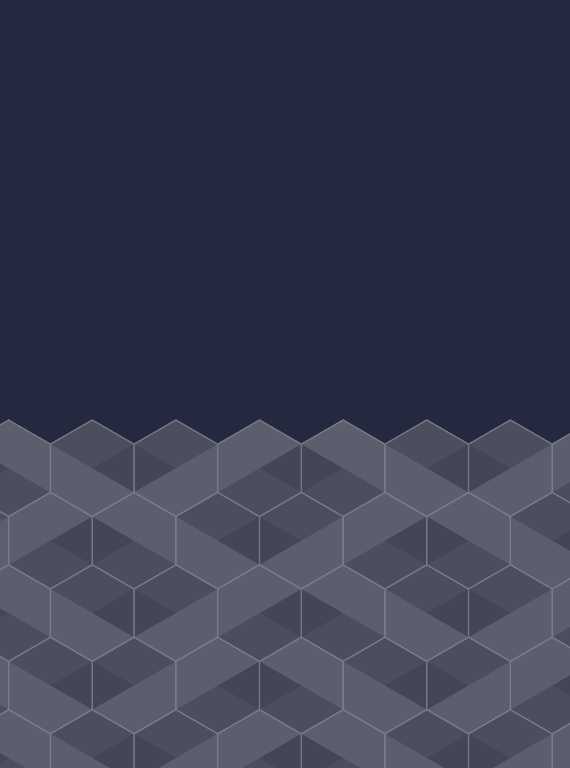
This background is drawn by a Shadertoy shader. Its source:

```glsl
// Slate hexagon lattice with woven light and dark facets under a plain navy field.

#define HEX_SIDE 0.06287
#define FIRST_CENTER vec2(0.0112, 0.3903)
#define LINE_HALF_WIDTH 0.00095
#define LINE_STRENGTH 0.8
#define NAVY vec3(0.143, 0.161, 0.246)
#define FACET_LIGHT vec3(0.360, 0.370, 0.427)
#define FACET_MID vec3(0.298, 0.306, 0.363)
#define FACET_DARK vec3(0.265, 0.274, 0.333)
#define LINE_COLOR vec3(0.510, 0.520, 0.570)

const vec2 SLANT = vec2(0.5, 0.866025);
const float HEX_WIDTH = HEX_SIDE * 1.732051;

// Offset from the nearest hexagon center; cell holds column and row, rows count downward.
vec2 hexOffset(vec2 p, out vec2 cell) {
    float firstRow = floor((FIRST_CENTER.y - p.y) / (1.5 * HEX_SIDE));
    vec2 nearest = vec2(1e3);
    cell = vec2(0.0);
    for (int i = 0; i < 2; i++) {
        float row = firstRow + float(i);
        float shift = 0.5 * mod(row, 2.0);
        float column = floor((p.x - FIRST_CENTER.x) / HEX_WIDTH - shift + 0.5);
        vec2 center = FIRST_CENTER
            + vec2((column + shift) * HEX_WIDTH, -row * 1.5 * HEX_SIDE);
        vec2 offset = p - center;
        if (dot(offset, offset) < dot(nearest, nearest)) {
            nearest = offset;
            cell = vec2(column, row);
        }
    }
    return nearest;
}

// A half-hexagon light facet, a dark triangle and a middle-toned rhombus.
vec3 facetColor(vec2 q, vec2 cell, float pixel) {
    bool darkOnRight = mod(cell.x + cell.y, 2.0) > 0.5;
    float phase = abs(mod(cell.y, 4.0) - 1.0);
    bool lightOnTop = mod(cell.x + phase, 4.0) < 1.5;
    q *= vec2(darkOnRight ? 1.0 : -1.0, lightOnTop ? 1.0 : -1.0);

    float darkSide = dot(vec2(q.x, -abs(q.y)), SLANT);
    float lightSide = dot(vec2(-q.x, q.y), SLANT);
    vec3 color = mix(FACET_MID, FACET_DARK, smoothstep(-0.5, 0.5, darkSide / pixel));
    return mix(color, FACET_LIGHT, smoothstep(-0.5, 0.5, lightSide / pixel));
}

// Distance to the visible cell borders; the row above the lattice keeps only its lower edges.
float borderDistance(vec2 q, float row) {
    float apothem = 0.5 * HEX_WIDTH;
    if (row < -1.5) return 1.0;
    if (row < -0.5) return apothem - dot(vec2(abs(q.x), -q.y), SLANT);
    return apothem - max(abs(q.x), dot(abs(q), SLANT));
}

void mainImage(out vec4 fragColor, in vec2 fragCoord) {
    float pixel = 1.0 / iResolution.y;
    vec2 p = fragCoord * pixel;

    vec2 cell;
    vec2 q = hexOffset(p, cell);
    vec3 color = cell.y < -0.5 ? NAVY : facetColor(q, cell, pixel);

    // Thin outlines
    float border = borderDistance(q, cell.y);
    float line = 1.0 - smoothstep(LINE_HALF_WIDTH - 0.5 * pixel,
                                  LINE_HALF_WIDTH + 0.5 * pixel, border);
    color = mix(color, LINE_COLOR, LINE_STRENGTH * line);

    fragColor = vec4(color, 1.0);
}
```
